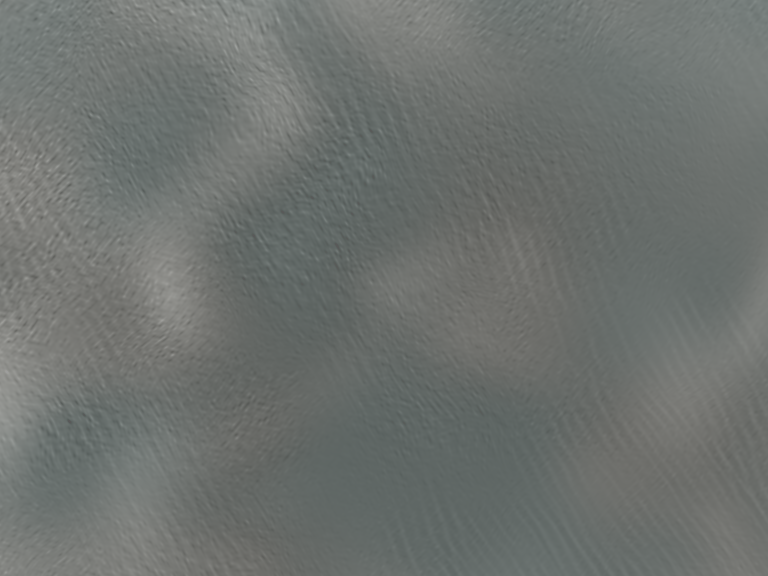
Give the GLSL for this texture, as a Shadertoy shader.

```glsl
// Hazy grey water seen from above: soft cloudy sheen, patches of ripple trains and fine sharp wavelets.

const vec3 WARM_TINT = vec3(0.008, 0.000, -0.008);
const vec3 COOL_TINT = vec3(-0.014, 0.008, 0.006);

float hash(vec2 cell) {
    vec3 q = fract(vec3(cell.xyx) * 0.1031);
    q += dot(q, q.yzx + 33.33);
    return fract((q.x + q.y) * q.z);
}

// Smooth value noise in -1..1
float noise(vec2 p) {
    vec2 cell = floor(p);
    vec2 f = fract(p);
    f = f * f * (3.0 - 2.0 * f);
    float low = mix(hash(cell), hash(cell + vec2(1, 0)), f.x);
    float high = mix(hash(cell + vec2(0, 1)), hash(cell + vec2(1, 1)), f.x);
    return 2.0 * mix(low, high, f.y) - 1.0;
}

vec2 rotate(vec2 p, float angle) {
    float c = cos(angle), s = sin(angle);
    return vec2(c * p.x + s * p.y, c * p.y - s * p.x);
}

// Broad cloud reflections, leaning to the right
float cloudSheen(vec2 p) {
    vec2 q = rotate(p, -0.5);
    q += 0.06 * vec2(noise(p * 5.0 + 7.0), noise(p * 5.0 + 31.0));
    return 0.7 * noise(q * vec2(5.2, 3.6) + 23.0) + 0.5 * noise(rotate(q, 0.8) * 7.5 + 40.0);
}

// Slope of small wavelets, stretched along their crests
float waveletRelief(vec2 p, float angle, float size, float stretch) {
    vec2 q = rotate(p, angle) / size;
    vec2 scale = vec2(1.0, 1.0 / stretch);
    return noise((q + vec2(0.7, 0.2)) * scale) - noise(q * scale);
}

// Parallel crests that bend, break up and fade out in patches
float rippleTrain(vec2 p, float angle, float spacing, float seed) {
    vec2 q = rotate(p, angle);
    float bend = 2.2 * noise(p * 5.0 + seed) + 0.9 * noise(p * 26.0 + seed);
    float wave = 0.5 + 0.5 * sin(6.2832 * q.x / spacing + bend);
    float crest = wave * wave - 0.375;
    float broken = 0.6 + 0.6 * noise(q * vec2(50.0, 16.0) + seed);
    float patchMask = smoothstep(0.1, 0.65, noise(q * vec2(5.5, 4.0) + seed));
    return crest * broken * patchMask;
}

void mainImage(out vec4 fragColor, in vec2 fragCoord) {
    vec2 uv = fragCoord / iResolution.xy;
    vec2 p = fragCoord / iResolution.y;

    // Light rises from a dim centre to the borders
    vec2 fromCentre = 2.0 * (uv - vec2(0.53, 0.38));
    float sheen = cloudSheen(p);
    float light = 0.399 + 0.042 * dot(fromCentre, fromCentre)
                + 0.070 * sheen + 0.060 * sheen * sheen;

    // Surface texture is crisper to the upper left and comes in patches
    float crispness = clamp(0.58 - 0.80 * (uv.x - 0.5) + 0.50 * (uv.y - 0.5), 0.25, 1.2);
    crispness *= 0.85 + 0.55 * noise(p * 7.0 + 63.0);

    // Wavelets lean left in some patches and right in others
    vec2 warped = p + 0.010 * vec2(noise(p * 11.0), noise(p * 11.0 + 17.0));
    float leanLeft = waveletRelief(warped, 0.55, 0.0050, 2.2);
    float leanRight = waveletRelief(warped, -0.75, 0.0050, 2.2);
    float flat_ = waveletRelief(warped, 1.35, 0.0055, 2.0);
    float lean = smoothstep(-0.35, 0.35, noise(p * 4.0 + 9.0));
    float relief = mix(leanRight, leanLeft, lean) + 0.55 * flat_
                 + 0.35 * waveletRelief(warped, 0.9, 0.0120, 1.8);
    light += 0.031 * crispness * (relief + 0.25 * relief * abs(relief));

    // Three sets of ripples with steep crests
    float ripples = rippleTrain(p, 0.50, 0.022, 3.0)
                  + rippleTrain(p, 0.62, 0.018, 51.0)
                  + rippleTrain(p, 0.36, 0.024, 90.0);
    light += 0.046 * (0.45 + 0.5 * crispness) * ripples;

    // Neutral grey drifting between warm and blue-green
    float warmth = 0.45 + 0.5 * noise(p * 4.5 + 84.0) + 0.4 * sheen;
    vec3 tint = mix(COOL_TINT, WARM_TINT, smoothstep(0.0, 1.0, warmth));
    vec3 water = vec3(light) + vec3(0.000, 0.009, 0.002) + tint;
    fragColor = vec4(clamp(water, 0.35, 0.62), 1.0);
}
```
